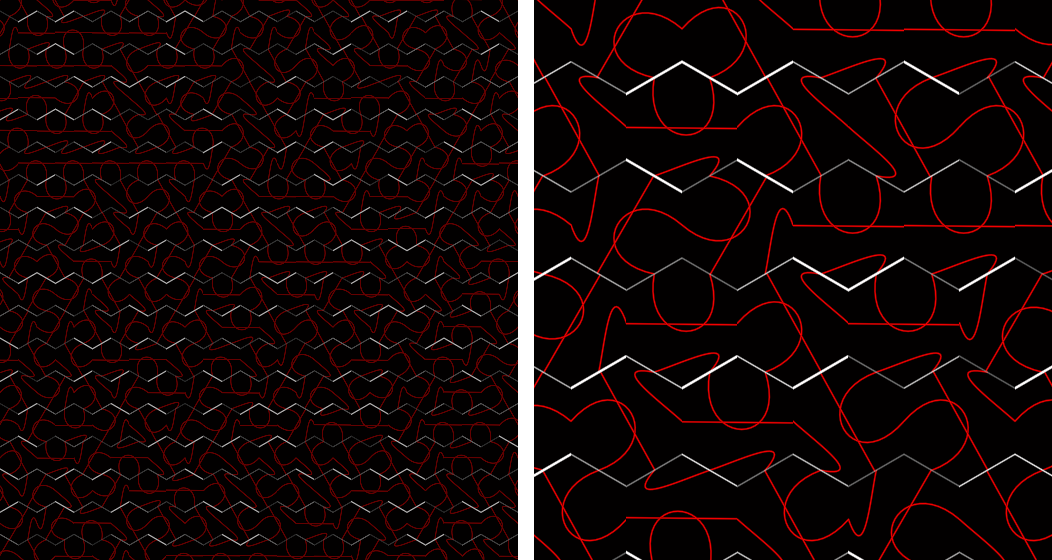
Left, the full canvas; right, a detail of the centre.
Write a WebGL 2 fragment shader that draws this pattern.

```glsl
#version 300 es
precision highp float;
// Thin red curves on randomly turned hexagon tiles, crossed by rows of grey zigzags.

uniform vec2 u_resolution;
out vec4 fragColor;

// Lengths are in tile widths.
const float TILES_ACROSS = 14.0;
const float ROW_PITCH    = 0.884;
const float HEX_PITCH    = 0.866;   // row pitch of a regular hexagon
const float ZIGZAG_RISE  = 0.289;   // height from trough to peak
const float CURVE_WIDTH  = 0.0135;
const float FAINT_WIDTH  = 0.0130;
const float BRIGHT_WIDTH = 0.0230;
const float BRIGHT_SHARE = 0.27;    // share of bold zigzag strokes
const float SOFTNESS     = 1.25;    // filter width in output samples
const int   CURVE_STEPS  = 24;
const float SIXTH_TURN   = 1.0471976;

const vec3 BACKGROUND = vec3(0.008, 0.0, 0.0);
const vec3 RED        = vec3(0.96, 0.0, 0.0);
const vec3 WHITE      = vec3(1.0, 0.99, 0.99);

float hash(vec2 cell) {
    vec3 v = fract(cell.xyx * vec3(0.1031, 0.1030, 0.0973) + 0.37);
    v += dot(v, v.yzx + 33.33);
    return fract((v.x + v.y) * v.z);
}

float segmentDistance(vec2 p, vec2 a, vec2 b) {
    vec2 ab = b - a;
    vec2 ap = p - a;
    return length(ap - ab * clamp(dot(ap, ab) / dot(ab, ab), 0.0, 1.0));
}

vec2 bezier(vec2 a, vec2 b, vec2 c, vec2 d, float t) {
    float s = 1.0 - t;
    return s * s * s * a + 3.0 * s * s * t * b + 3.0 * s * t * t * c + t * t * t * d;
}

float bezierDistance(vec2 p, vec2 a, vec2 b, vec2 c, vec2 d) {
    float nearest = 1e3;
    vec2 previous = a;
    for (int i = 1; i <= CURVE_STEPS; i++) {
        vec2 next = bezier(a, b, c, d, float(i) / float(CURVE_STEPS));
        nearest = min(nearest, segmentDistance(p, previous, next));
        previous = next;
    }
    return nearest;
}

// Share of the filter footprint covered by a stroke at this distance.
float strokeCoverage(float dist, float width, float footprint) {
    float halfWidth = 0.5 * width;
    float halfFoot = 0.5 * footprint;
    float overlap = min(dist + halfFoot, halfWidth) - max(dist - halfFoot, -halfWidth);
    return max(overlap, 0.0) / footprint;
}

// Odd rows are centred on whole numbers, even rows on halves.
float rowShift(float row) {
    return 0.5 - 0.5 * mod(row, 2.0);
}

// One tile: a line side to side, a wide arch below it and a hook above it.
float tileDistance(vec2 p) {
    float line = segmentDistance(p, vec2(-0.5, -0.015), vec2(0.5, -0.005));
    float arch = bezierDistance(p, vec2(-0.25, 0.433), vec2(-0.47, -0.24),
                                vec2(0.37, -0.24), vec2(0.25, 0.433));
    float hook = bezierDistance(p, vec2(-0.25, -0.433), vec2(-0.53, -0.105),
                                vec2(-0.03, -0.34), vec2(0.25, -0.433));
    return min(line, min(arch, hook));
}

// Nearest curve among the tiles of the two closest rows.
float curveDistance(vec2 p) {
    float nearest = 1e3;
    for (int i = 0; i < 2; i++) {
        float row = floor(p.y / ROW_PITCH) + float(i);
        float shift = rowShift(row);
        vec2 center = vec2(floor(p.x - shift + 0.5) + shift, row * ROW_PITCH);
        vec2 local = (p - center) * vec2(1.0, HEX_PITCH / ROW_PITCH);
        float turn = SIXTH_TURN * floor(6.0 * hash(vec2(center.x * 2.0, row)));
        float c = cos(turn), s = sin(turn);
        nearest = min(nearest, tileDistance(mat2(c, -s, s, c) * local));
    }
    return nearest;
}

// Zigzag brightness, with weight and shade chosen per stroke.
float zigzag(vec2 p, float footprint) {
    float row = floor(p.y / ROW_PITCH + 1.0);
    float wave = abs(2.0 * fract(p.x + rowShift(row)) - 1.0);
    float height = (row - 0.5) * ROW_PITCH - (wave - 0.5) * ZIGZAG_RISE;
    float dist = abs(p.y - height) * HEX_PITCH;
    vec2 stroke = vec2(floor(p.x * 2.0), row);
    float bold = step(hash(stroke + 71.0), BRIGHT_SHARE);
    float shade = mix(mix(0.35, 0.95, hash(stroke + 19.0)), 1.0, bold);
    return shade * strokeCoverage(dist, mix(FAINT_WIDTH, BRIGHT_WIDTH, bold), footprint);
}

void main() {
    // Tile units, with y running down from the top edge.
    vec2 p = vec2(gl_FragCoord.x, u_resolution.y - gl_FragCoord.y)
           * TILES_ACROSS / u_resolution.x;
    float footprint = SOFTNESS * TILES_ACROSS / u_resolution.x;

    vec3 color = mix(BACKGROUND, RED, strokeCoverage(curveDistance(p), CURVE_WIDTH, footprint));
    color = max(color, WHITE * zigzag(p, footprint));
    fragColor = vec4(color, 1.0);
}
```
